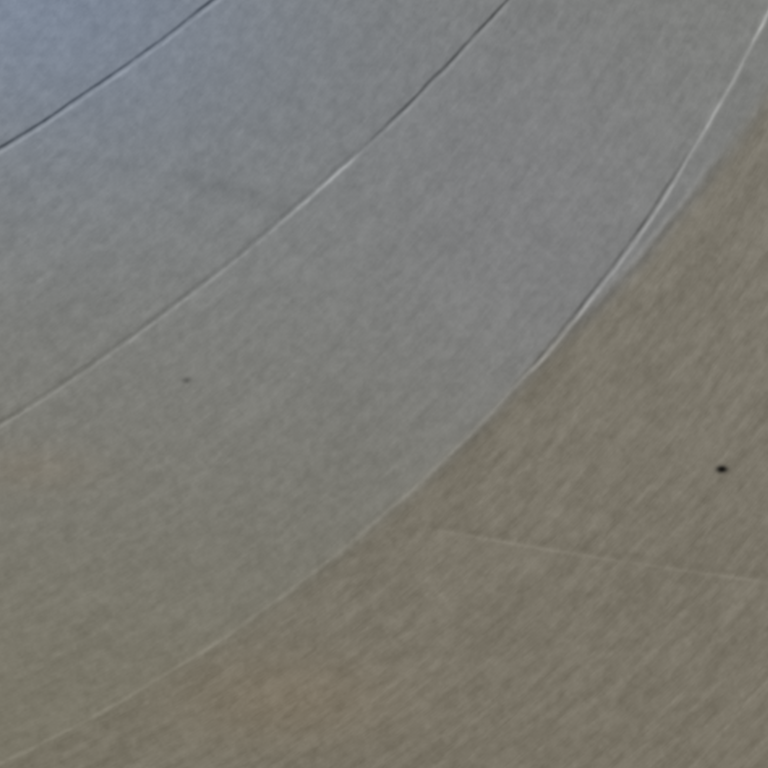
This texture is drawn by a Shadertoy shader. Its source:

```glsl
// Weathered stone slabs with curved seams, soft grain and cool light from the upper left.

float hash(vec2 p) {
    vec3 q = fract(p.xyx * 0.1031);
    q += dot(q, q.yzx + 33.33);
    return fract((q.x + q.y) * q.z);
}

float valueNoise(vec2 p) {
    vec2 cell = floor(p);
    vec2 f = fract(p);
    f = f * f * (3.0 - 2.0 * f);
    float low = mix(hash(cell), hash(cell + vec2(1, 0)), f.x);
    float high = mix(hash(cell + vec2(0, 1)), hash(cell + vec2(1, 1)), f.x);
    return mix(low, high, f.y);
}

// Noise centred on zero, summed over three octaves.
float fractalNoise(vec2 p) {
    float sum = 0.0, weight = 0.5;
    for (int i = 0; i < 3; i++) {
        sum += weight * (valueNoise(p) - 0.5);
        p = p * 2.03 + 17.3;
        weight *= 0.55;
    }
    return sum;
}

// Signed distance to an arc, positive towards the lower right.
float arcDistance(vec2 p, vec2 center, float radius) {
    return length(p - center) - radius;
}

// Soft line that never gets thinner than a pixel.
float softLine(float dist, float width, float pixel) {
    float d = dist / max(width, 0.7 * pixel);
    return exp(-d * d);
}

float window(float x, float start, float end, float fade) {
    return smoothstep(start - fade, start + fade, x)
         * (1.0 - smoothstep(end - fade, end + fade, x));
}

float spot(vec2 p, vec2 center, vec2 size) {
    vec2 d = (p - center) / size;
    return exp(-dot(d, d));
}

vec3 slabColor(vec2 p, float outer) {
    vec3 olive = vec3(0.474, 0.459, 0.404);
    vec3 grey = vec3(0.491, 0.495, 0.484);
    vec3 warm = mix(vec3(0.474, 0.452, 0.400), vec3(0.488, 0.473, 0.434), p.y);
    vec3 color = mix(olive, grey, smoothstep(0.0, 0.76, p.y + 0.12 * p.x));
    color = mix(color, warm, outer);
    color += vec3(0.004, 0.040, 0.112) * spot(p, vec2(0.0, 1.04), vec2(0.37, 0.28));
    color += vec3(-0.004, 0.001, 0.012) * spot(p, vec2(0.35, 0.95), vec2(0.4, 0.25));
    return color + vec3(0.006, 0.004, 0.016) * (1.0 - outer) * spot(p, vec2(0.70, 0.72), vec2(0.22, 0.26));
}

// Grain stretched along the curve of the slabs, plus fine speckle.
float grain(vec2 p, vec2 center, float outer) {
    vec2 d = p - center;
    vec2 polar = vec2(length(d), atan(d.y, d.x) * 2.0);
    float streaks = fractalNoise(polar * vec2(125.0, 36.0));
    float bands = fractalNoise(polar * vec2(22.0, 6.0) + 40.0);
    float speckle = fractalNoise(p * 115.0);
    return streaks * mix(0.050, 0.082, outer) + bands * 0.022 + speckle * 0.056;
}

float seamRelief(vec2 p, float upper, float middle, float lower, float fold, float pixel) {
    float relief = 0.0;
    // Upper seam: dark groove with a pale lower lip.
    relief -= 0.13 * softLine(upper + 0.001, 0.0025, pixel);
    relief += 0.06 * softLine(upper - 0.005, 0.003, pixel);
    // Middle seam: groove at the top, bright ridge further down.
    float groove = smoothstep(0.44, 0.52, p.x);
    float ridge = mix(0.050, 0.13, window(p.x, 0.39, 0.47, 0.03));
    relief -= 0.11 * groove * softLine(middle, 0.0026, pixel);
    relief += 0.04 * groove * softLine(middle - 0.005, 0.003, pixel);
    relief += ridge * (1.0 - groove) * softLine(middle - 0.002, 0.003, pixel);
    relief -= 0.045 * (1.0 - groove) * softLine(middle + 0.004, 0.0035, pixel);
    // Lower seam: faint ridge below, undercut in the middle, bright at the top.
    float undercut = window(p.x, 0.69, 0.89, 0.03);
    float glint = smoothstep(0.87, 0.95, p.x);
    float lip = mix(0.034, 0.120, max(glint, 0.75 * undercut));
    relief += lip * softLine(lower - 0.004 * undercut, 0.0031, pixel);
    relief -= 0.080 * undercut * softLine(lower + 0.002, 0.0028, pixel);
    // Shadow beneath the lip, strongest half way up.
    float shade = exp(-max(lower, 0.0) / 0.020) * smoothstep(0.0, 0.009, lower);
    relief -= shade * mix(0.020, 0.070, window(p.x, 0.58, 0.77, 0.06));
    // Fold that parts from the lower seam towards the right.
    float foldFade = window(p.x, 0.77, 0.94, 0.04);
    relief += foldFade * 0.038 * softLine(fold + 0.004, 0.004, pixel);
    relief -= foldFade * 0.042 * softLine(fold - 0.004, 0.005, pixel);
    // Faint cross joints.
    float x = p.x - 0.495;
    float joint = p.y - (0.323 - 0.19 * x + 0.058 * x * x);
    float jointFade = smoothstep(0.02, 0.14, x);
    relief += jointFade * 0.028 * softLine(joint, 0.0032, pixel);
    relief -= jointFade * 0.015 * softLine(joint - 0.008, 0.006, pixel);
    float corner = (p.y - 1.15 * (p.x - 0.90)) * 0.656;
    relief += 0.022 * softLine(corner, 0.003, pixel) * smoothstep(0.86, 0.92, p.x);
    float ledge = p.y - (0.733 - 0.35 * (p.x - 0.39));
    return relief - 0.030 * window(p.x, 0.24, 0.37, 0.04) * softLine(ledge + 0.012, 0.012, pixel);
}

void mainImage(out vec4 fragColor, in vec2 fragCoord) {
    vec2 p = fragCoord / iResolution.xy;
    float pixel = 1.0 / iResolution.y;
    vec2 grainCenter = vec2(-0.873, 1.900);
    float wobble = 0.004 * fractalNoise(p * 20.0);
    float upper = arcDistance(p, vec2(-1.368, 3.068), 2.643) + wobble;
    float middle = arcDistance(p, vec2(-1.491, 2.889), 2.8615) + wobble;
    float lower = arcDistance(p, grainCenter, 2.0855) + wobble;
    float fold = lower - 0.15 * (p.x - 0.70);
    // The warm slab starts at the seam low down and at the fold higher up.
    float edge = mix(lower, fold, smoothstep(0.70, 0.78, p.x));
    float outer = smoothstep(-0.012, 0.022, edge) * mix(0.5, 1.0, smoothstep(0.1, 0.6, p.x));

    vec3 color = slabColor(p, outer) + grain(p, grainCenter, outer);
    float wear = 1.0 + 1.3 * fractalNoise(p * 38.0 + 9.0);
    color += wear * seamRelief(p, upper, middle, lower, fold, pixel);
    // Rusty blotches and two small pits.
    float rust = spot(p, vec2(0.37, 0.09), vec2(0.14, 0.06)) + spot(p, vec2(0.04, 0.39), vec2(0.09, 0.03));
    color += rust * vec3(0.014, 0.001, -0.010);
    color *= 1.0 - 0.80 * spot(p, vec2(0.940, 0.389), vec2(0.007, 0.0045));
    color *= 1.0 - 0.20 * spot(p, vec2(0.243, 0.505), vec2(0.006, 0.004));
    fragColor = vec4(clamp(color, 0.0, 1.0), 1.0);
}
```
